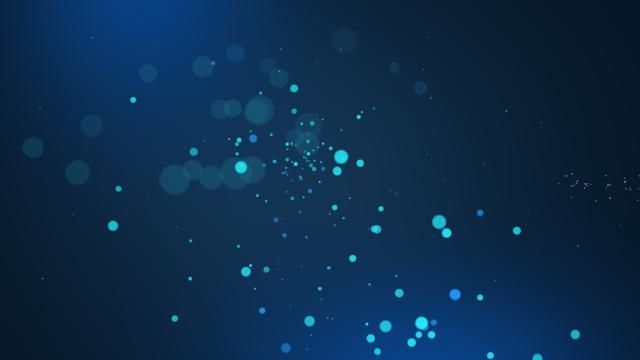
Reproduce this background procedurally as a Shadertoy shader.

```glsl
const vec3 CYAN = vec3(0.13, 0.94, 0.99);
const vec3 AZURE = vec3(0.12, 0.58, 0.95);
const vec3 TEAL = vec3(0.12, 0.48, 0.58);
const vec3 PALE = vec3(0.62, 0.82, 0.88);

float hash(float n) {
    return fract(sin(n * 127.1) * 43758.5);
}

vec2 hash2(float n) {
    return vec2(hash(n), hash(n + 41.3));
}

// Soft elliptical glow, in canvas fractions
float glow(vec2 uv, vec2 centre, vec2 radius) {
    vec2 q = (uv - centre) / radius;
    return exp(-dot(q, q));
}

// Disc with a blurred rim that never gets thinner than a pixel
float disc(float dist, float radius, float blur) {
    float rim = max(radius * blur, 0.8 / iResolution.y);
    return 1.0 - smoothstep(radius - rim, radius + rim, dist);
}

// Blends a cloud of discs over the colour, densest at its centre
void scatter(inout vec3 col, vec2 uv, int count, float seed, vec2 centre, vec2 spread,
             vec2 sizes, float blur, vec3 tintA, vec3 tintB, float opacity) {
    vec2 aspect = vec2(iResolution.x / iResolution.y, 1.0);
    for (int i = 0; i < count; i++) {
        float id = seed + float(i);
        vec2 offset = hash2(id) + hash2(id + 83.7) - 1.0;
        float dist = length((uv - centre - spread * offset) * aspect);
        float pick = hash(id + 17.9);
        float radius = mix(sizes.x, sizes.y, pick * pick);
        vec3 tint = mix(tintA, tintB, step(0.68, hash(id + 59.2)));
        float strength = opacity * mix(0.55, 1.0, hash(id + 29.4));
        col = mix(col, tint, strength * disc(dist, radius, blur));
    }
}

void mainImage(out vec4 fragColor, in vec2 fragCoord) {
    vec2 uv = fragCoord / iResolution.xy;

    // Dark edges, slate middle and two blue lights
    vec3 col = mix(vec3(0.022, 0.08, 0.14), vec3(0.075, 0.205, 0.32),
                   glow(uv, vec2(0.45, 0.52), vec2(0.38, 0.56)));
    col = mix(col, vec3(0.035, 0.26, 0.53), 0.95 * glow(uv, vec2(0.22, 1.04), vec2(0.2, 0.38)));
    col = mix(col, vec3(0.035, 0.27, 0.56), 0.95 * glow(uv, vec2(0.66, -0.05), vec2(0.29, 0.28)));

    // Large faint bokeh, left of centre
    scatter(col, uv, 18, 3.0, vec2(0.33, 0.56), vec2(0.3, 0.36),
            vec2(0.025, 0.062), 0.12, TEAL, TEAL, 0.32);
    scatter(col, uv, 5, 71.0, vec2(0.6, 0.7), vec2(0.45, 0.4),
            vec2(0.015, 0.05), 0.15, TEAL, AZURE, 0.18);

    // Pale dust: everywhere, then a band at the right edge
    scatter(col, uv, 45, 140.0, vec2(0.5, 0.5), vec2(0.6, 0.6),
            vec2(0.0012, 0.0022), 0.4, PALE, CYAN, 0.6);
    scatter(col, uv, 34, 210.0, vec2(0.95, 0.48), vec2(0.11, 0.06),
            vec2(0.0012, 0.0026), 0.4, PALE, PALE, 0.8);

    // Small sparks: a loose column and a tight core
    scatter(col, uv, 50, 290.0, vec2(0.48, 0.42), vec2(0.2, 0.46),
            vec2(0.002, 0.0075), 0.3, CYAN, AZURE, 0.9);
    scatter(col, uv, 32, 370.0, vec2(0.48, 0.55), vec2(0.06, 0.09),
            vec2(0.002, 0.006), 0.3, CYAN, AZURE, 0.9);

    // Bright orbs: mid-field, then a row along the bottom
    scatter(col, uv, 20, 430.0, vec2(0.53, 0.48), vec2(0.4, 0.45),
            vec2(0.008, 0.026), 0.22, CYAN, AZURE, 1.0);
    scatter(col, uv, 18, 510.0, vec2(0.58, 0.07), vec2(0.36, 0.12),
            vec2(0.008, 0.02), 0.22, CYAN, AZURE, 1.0);

    fragColor = vec4(col, 1.0);
}
```
